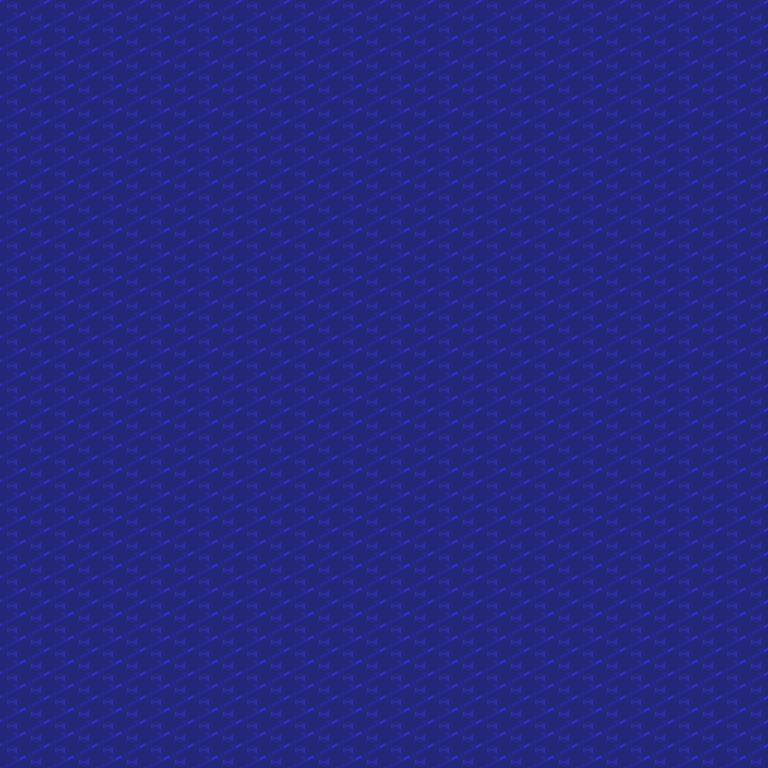
Give the GLSL for this texture, as a Shadertoy shader.

```glsl
// A deep blue woven cloth: fine slanted threads brighten into a dash once per
// repeat, with a faint fleck beside it and a small bow-shaped stitch between.
// All parts share one sheared lattice, so 16 x 32 staggered cells tile exactly.

const float ROWS = 32.0;                       // repeats down; half as many across
const float LATTICE_RISE = 0.5;                // shift of each column, in rows
const float THREAD_SLOPE = 0.54;               // slightly steeper: broken lines
const vec2 DASH_CENTRE = vec2(0.94, 0.417);    // in row heights
const vec2 THREAD_CENTRE = DASH_CENTRE - 0.36 * vec2(1.0, THREAD_SLOPE);
const vec2 FLECK_CENTRE = DASH_CENTRE + vec2(-0.25, 0.02);
const vec2 STITCH_CENTRE = vec2(1.50, 0.25);
const vec2 DASH_HALF_SIZE = vec2(0.14, 0.052);
const vec2 THREAD_HALF_SIZE = vec2(0.58, 0.032);
const vec2 FLECK_HALF_SIZE = vec2(0.08, 0.03);
const float THREAD_FADE = 0.4;                 // loss of strength at the lower end
const float FLECK_STRENGTH = 0.45;
const float STITCH_HALF_LENGTH = 0.21;
const float STITCH_WAIST = 0.035;
const vec2 STITCH_FLARE = vec2(0.26, 0.42);    // left and right wedge
const float HALO_WIDTH = 0.14;
const float EDGE = 0.55;                       // edge softness in pixels

const vec3 GROUND = vec3(0.14, 0.15, 0.468);
const vec3 HALO = vec3(0.15, 0.16, 0.52);
const vec3 STITCH = vec3(0.17, 0.18, 0.61);
const vec3 THREAD = vec3(0.16, 0.16, 0.63);
const vec3 DASH = vec3(0.18, 0.19, 0.73);

// Offset from the nearest lattice point: each column is raised.
vec2 latticeOffset(vec2 p, vec2 centre) {
    vec2 q = p - centre;
    float column = floor(q.x + 0.5);
    q -= vec2(column, column * LATTICE_RISE);
    q.y -= floor(q.y + 0.5);
    return q;
}

// Turns an offset so that x runs along the thread.
vec2 threadFrame(vec2 q) {
    vec2 along = normalize(vec2(1.0, THREAD_SLOPE));
    return vec2(dot(q, along), dot(q, vec2(-along.y, along.x)));
}

float boxDistance(vec2 p, vec2 halfSize) {
    vec2 d = abs(p) - halfSize;
    return length(max(d, 0.0)) + min(max(d.x, d.y), 0.0);
}

// Two wedges that meet at a narrow waist, the right one bolder.
float bowDistance(vec2 p) {
    float flare = p.x < 0.0 ? STITCH_FLARE.x : STITCH_FLARE.y;
    p = abs(p);
    float sides = (p.y - STITCH_WAIST - flare * p.x) / length(vec2(1.0, flare));
    return max(p.x - STITCH_HALF_LENGTH, sides);
}

float fill(float d, float pixel) {
    return 1.0 - smoothstep(-EDGE * pixel, EDGE * pixel, d);
}

void mainImage(out vec4 fragColor, in vec2 fragCoord) {
    vec2 p = fragCoord / iResolution.xy * ROWS;
    float pixel = ROWS / min(iResolution.x, iResolution.y);

    vec2 thread = threadFrame(latticeOffset(p, THREAD_CENTRE));
    float threadD = boxDistance(thread, THREAD_HALF_SIZE);
    float dashD = boxDistance(threadFrame(latticeOffset(p, DASH_CENTRE)), DASH_HALF_SIZE);
    float fleckD = boxDistance(latticeOffset(p, FLECK_CENTRE), FLECK_HALF_SIZE);
    float stitchD = bowDistance(latticeOffset(p, STITCH_CENTRE));

    // Soft glow around the marks
    float nearest = min(min(threadD, dashD), min(fleckD, stitchD));
    vec3 colour = mix(GROUND, HALO, 0.6 * (1.0 - smoothstep(0.0, HALO_WIDTH, nearest)));

    // Flecks, tapering threads, stitches, then the bright dashes
    float strength = 1.0 - THREAD_FADE * smoothstep(0.3, -0.4, thread.x);
    colour = mix(colour, STITCH, FLECK_STRENGTH * fill(fleckD, pixel));
    colour = mix(colour, THREAD, strength * fill(threadD, pixel));
    colour = mix(colour, STITCH, fill(stitchD, pixel));
    colour = mix(colour, DASH, fill(dashD, pixel));

    fragColor = vec4(colour, 1.0);
}
```
